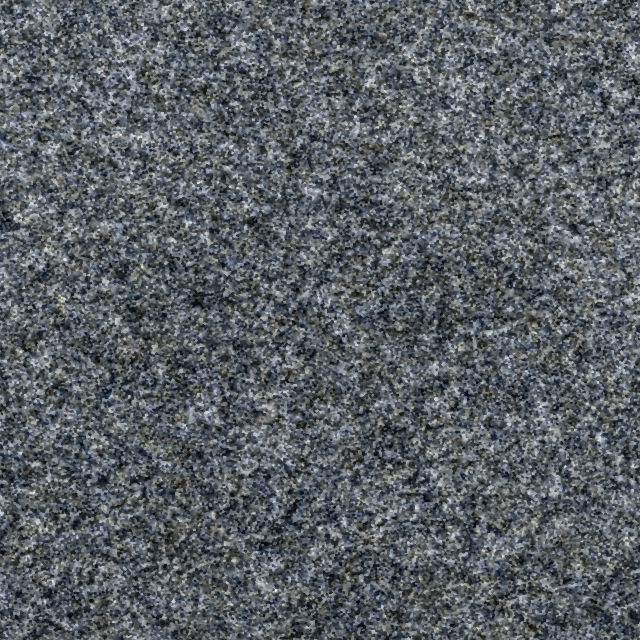
Reproduce this texture procedurally as a WebGL 2 fragment shader.

```glsl
#version 300 es
precision highp float;

uniform vec2 u_resolution;
out vec4 fragColor;

// Grain sizes, in cells per canvas side
const vec2 FINE_CELLS = vec2(262.0, 292.0);
const vec2 CLUMP_CELLS = vec2(112.0, 136.0);
const vec2 PATCH_CELLS = vec2(42.0, 52.0);
const float CLOUD_CELLS = 5.0;
const float FLECK_CELLS = 44.0;

// Contrast of each layer
const float FINE_GAIN = 0.49;
const float CLUMP_GAIN = 0.35;
const float PATCH_GAIN = 0.15;
const float CLOUD_GAIN = 0.07;
const vec2 LIGHT_SLOPE = vec2(0.015, 0.055);

const float GRAIN_SHARPNESS = 7.0;
const float MEAN_TONE = 0.374;
const float HIGHLIGHT_SKEW = 0.45;
const float TONE_VARIANCE = 0.023;
const float FLECK_SHARE = 0.035;
const float FLECK_GAIN = 0.28;
const vec3 COOL_CAST = vec3(-0.02, 0.0, 0.02);
const vec3 TINT_AXIS = vec3(0.05, 0.015, -0.055);

// Three random values in 0..1 for an integer cell
vec3 hash3(vec2 cell, uint seed) {
    uvec3 v = uvec3(uvec2(ivec2(cell) + 4096), seed);
    v = v * 1664525u + 1013904223u;
    v.x += v.y * v.z;
    v.y += v.z * v.x;
    v.z += v.x * v.y;
    v ^= v >> 16u;
    v.x += v.y * v.z;
    v.y += v.z * v.x;
    v.z += v.x * v.y;
    return vec3(v >> 8u) / 16777216.0;
}

mat2 rotation(float angle) {
    float c = cos(angle), s = sin(angle);
    return mat2(c, s, -s, c);
}

// Smooth value noise, centred on zero
float valueNoise(vec2 p, uint seed) {
    vec2 cell = floor(p);
    vec2 f = fract(p);
    f = f * f * (3.0 - 2.0 * f);
    float low = mix(hash3(cell, seed).x, hash3(cell + vec2(1, 0), seed).x, f.x);
    float high = mix(hash3(cell + vec2(0, 1), seed).x, hash3(cell + vec2(1, 1), seed).x, f.x);
    return mix(low, high, f.y) - 0.5;
}

// Jittered crystals with softly blended borders, centred on zero
float crystals(vec2 p, uint seed) {
    vec2 cell = floor(p);
    float total = 0.0;
    float weightSum = 0.0;
    for (int y = -1; y <= 1; y++) {
        for (int x = -1; x <= 1; x++) {
            vec2 neighbour = cell + vec2(x, y);
            vec3 rnd = hash3(neighbour, seed);
            vec2 d = neighbour + rnd.xy - p;
            float weight = exp(-GRAIN_SHARPNESS * dot(d, d));
            total += weight * (rnd.z - 0.5);
            weightSum += weight;
        }
    }
    return total / weightSum;
}

// Sparse pale slivers, each kept inside its own cell
float flecks(vec2 p) {
    vec2 cell = floor(p);
    vec3 place = hash3(cell, 71u);
    vec3 form = hash3(cell, 72u);
    vec2 d = rotation(6.2832 * form.x) * (fract(p) - mix(vec2(0.3), vec2(0.7), place.xy));
    d /= mix(vec2(0.10, 0.06), vec2(0.26, 0.13), form.y);
    float present = step(1.0 - FLECK_SHARE, place.z);
    return present * (1.0 - smoothstep(0.5, 1.3, length(d))) * mix(0.4, 1.0, form.z);
}

void main() {
    vec2 uv = gl_FragCoord.xy / min(u_resolution.x, u_resolution.y);

    // Layered mineral grain, from single crystals to broad clouds
    float tone = FINE_GAIN * crystals(rotation(0.12) * uv * FINE_CELLS, 11u);
    tone += CLUMP_GAIN * valueNoise(rotation(-0.21) * uv * CLUMP_CELLS, 23u);
    tone += PATCH_GAIN * valueNoise(rotation(0.33) * uv * PATCH_CELLS, 37u);
    tone += CLOUD_GAIN * valueNoise(rotation(0.5) * uv * CLOUD_CELLS, 41u);
    tone += dot(uv - 0.5, LIGHT_SLOPE);

    // Stretch the highlights and compress the shadows
    tone += HIGHLIGHT_SKEW * (tone * tone - TONE_VARIANCE);
    tone = max(MEAN_TONE + tone, 0.04);
    tone += FLECK_GAIN * flecks(rotation(0.27) * uv * FLECK_CELLS);

    // Cool grey with faint warm and blue crystals
    float tint = valueNoise(rotation(0.7) * uv * CLUMP_CELLS, 53u)
               + 0.6 * valueNoise(uv * PATCH_CELLS, 59u);
    vec3 color = tone + COOL_CAST + TINT_AXIS * tint;
    fragColor = vec4(clamp(color, 0.0, 1.0), 1.0);
}
```
